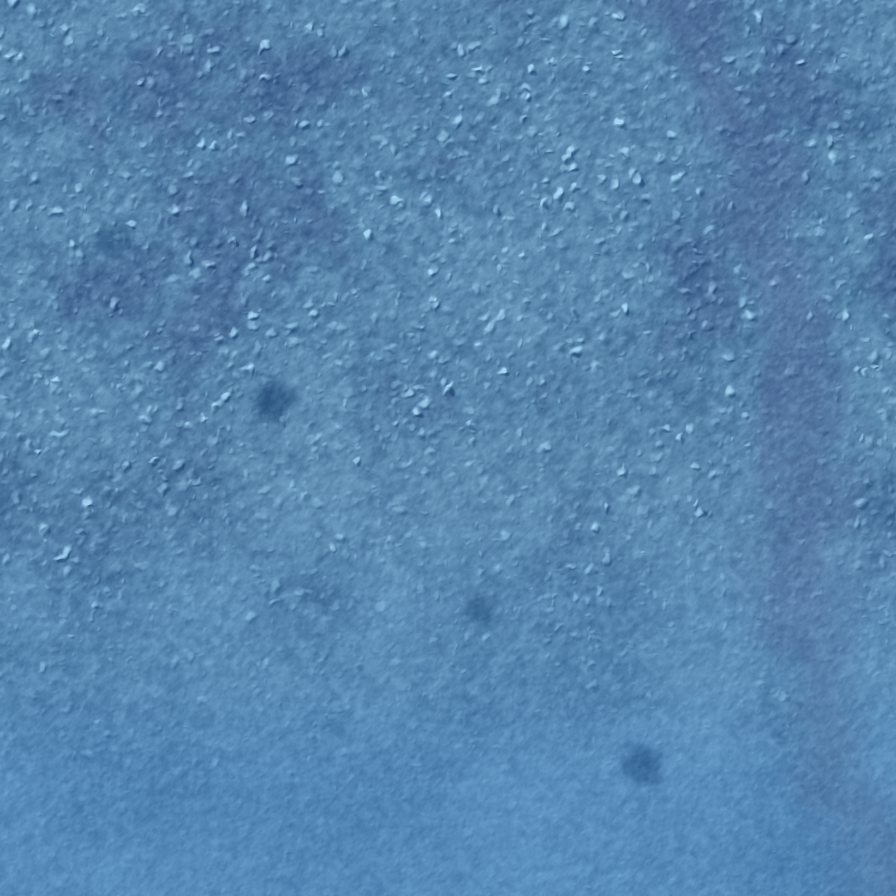
Reproduce this texture procedurally as a WebGL 2 fragment shader.

```glsl
#version 300 es
precision highp float;
// Draws a blue gritty surface with slanted pale grains, a violet streak and soft dark pits.
uniform vec2 u_resolution;
out vec4 outColor;

const vec3 BASE_TOP = vec3(0.362, 0.542, 0.690);
const vec3 BASE_BOTTOM = vec3(0.332, 0.540, 0.725);
const vec3 VIOLET = vec3(0.325, 0.455, 0.625);
const vec3 TONE_STEP = vec3(0.185, 0.200, 0.180);

float hash(vec2 p) {
    vec3 q = fract(vec3(p.xyx) * 0.1031);
    q += dot(q, q.yzx + 33.33);
    return fract((q.x + q.y) * q.z);
}

vec2 hash2(vec2 p) {
    return vec2(hash(p + 17.3), hash(p + 71.9));
}

mat2 rotation(float angle) {
    float c = cos(angle), s = sin(angle);
    return mat2(c, -s, s, c);
}

float noise(vec2 p) {
    vec2 i = floor(p), f = fract(p);
    f = f * f * (3.0 - 2.0 * f);
    return mix(mix(hash(i), hash(i + vec2(1, 0)), f.x),
               mix(hash(i + vec2(0, 1)), hash(i + vec2(1, 1)), f.x), f.y);
}

float fbm(vec2 p) {
    float sum = 0.0, gain = 0.53;
    for (int i = 0; i < 4; i++) {
        sum += gain * noise(p);
        p = rotation(0.6) * p * 2.03 + 9.7;
        gain *= 0.5;
    }
    return sum;
}

// Fine slanted mottling around zero
float mottle(vec2 uv, float scale, float slant) {
    vec2 p = rotation(slant) * uv * scale * vec2(0.75, 1.15) + 200.0;
    return noise(p) + 0.5 * noise(rotation(0.5) * p * 1.9) - 0.75;
}

// Scattered ragged grains: pale body, narrow dark edge at the lower right
float grains(vec2 uv, float scale, float density) {
    vec2 ragged = vec2(noise(uv * 150.0), noise(uv * 150.0 + 40.0)) - 0.5;
    vec2 p = uv * scale + ragged * 0.32, cell = floor(p);
    float tone = 0.0;
    for (int y = -1; y <= 1; y++) {
        for (int x = -1; x <= 1; x++) {
            vec2 id = cell + vec2(x, y) + 100.0;
            vec2 d = p - (id - 100.0) - hash2(id);
            float present = step(hash(id + 5.1), density);
            float angle = 0.7 + 1.5 * (hash(id + 31.7) - 0.5);
            float size = mix(0.22, 0.42, hash(id + 47.2));
            float power = mix(0.25, 1.35, pow(hash(id + 83.5), 2.2));
            vec2 stretch = vec2(0.72, 1.25) / size;
            vec2 body = rotation(angle) * d * stretch;
            vec2 shade = rotation(angle) * (d - vec2(0.18, -0.24)) * stretch;
            float pale = 1.0 - smoothstep(0.25, 1.1, length(body));
            float dark = 1.0 - smoothstep(0.2, 1.0, length(shade));
            tone += present * power * (pale - 0.55 * dark * (1.0 - pale));
        }
    }
    return tone;
}

// Curved vertical band with a diffuse, patchy outline
float streak(vec2 uv) {
    float t = uv.y - 0.45;
    float centre = 0.895 - 0.08 * t - 0.6 * t * t * t;
    float wobble = 0.11 * (fbm(uv * 16.0) - 0.5);
    float band = 1.0 - smoothstep(0.0, 0.085, abs(uv.x - centre + wobble));
    float patchy = mix(0.75, 1.1, fbm(uv * 30.0));
    return band * patchy * mix(0.5, 0.95, smoothstep(0.1, 0.6, uv.y));
}

// A few soft round stains
float pits(vec2 uv) {
    float sum = 0.0;
    for (int i = 0; i < 5; i++) {
        float k = float(i);
        vec2 centre = fract(vec2(0.305, 0.557) + k * vec2(0.41, 0.588));
        float radius = mix(0.030, 0.020, k / 4.0);
        float d = length(uv - centre) + 0.016 * (noise(uv * 70.0) - 0.5);
        sum += (1.0 - smoothstep(radius * 0.3, radius * 1.1, d)) * mix(1.0, 0.5, k / 4.0);
    }
    return min(sum, 1.0);
}

void main() {
    vec2 uv = gl_FragCoord.xy / u_resolution;

    // Broad tone and roughness
    float cloud = fbm(uv * 9.0 + 21.0) - 0.5;
    float band = streak(uv);
    float pit = pits(uv);
    float rough = smoothstep(0.05, 0.6, uv.y + 0.3 * cloud);
    float cluster = mix(0.45, 1.3, smoothstep(0.25, 0.7, noise(uv * 32.0 + 7.0)));
    float cover = (1.0 - 0.65 * band) * (1.0 - 0.8 * pit);
    float violet = 0.6 * smoothstep(0.02, 0.22, cloud) * smoothstep(0.3, 0.7, uv.y);
    vec3 color = mix(BASE_BOTTOM, BASE_TOP, smoothstep(0.0, 0.5, uv.y));
    color = mix(color, VIOLET, max(band, violet));

    // Grit and grains
    float tone = -0.5 * cloud - 0.75 * pit;
    tone += mottle(uv, 105.0, 0.65) * mix(0.22, 0.5, rough) * cover;
    tone += mottle(uv + 0.37, 230.0, 0.8) * mix(0.32, 0.38, rough);
    tone += grains(uv, 58.0, 0.6) * mix(0.08, 0.95, rough) * cover * cluster;
    tone += grains(uv + 0.613, 88.0, 0.55) * mix(0.15, 0.55, rough) * cover;
    tone -= 0.13 * rough;

    color += TONE_STEP * clamp(tone, -1.0, 1.5);
    outColor = vec4(clamp(color, 0.0, 1.0), 1.0);
}
```
